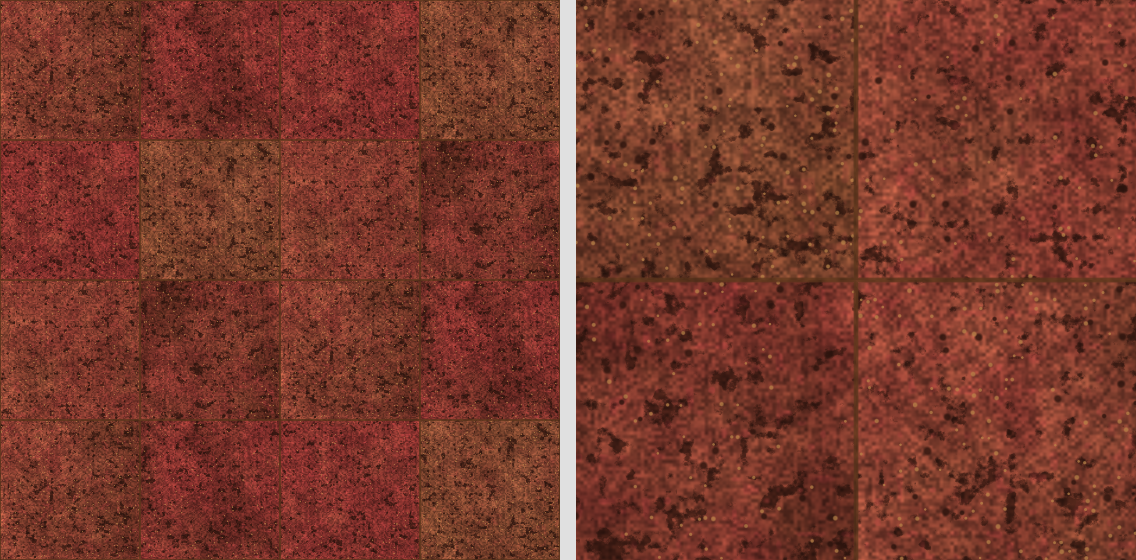
Left: the whole. Right: its middle third, enlarged.
Give the GLSL for this texture, as a three.js fragment shader.

```glsl
varying vec2 vUv;

const float TILES = 4.0;
const float KINDS = 6.0;
const float JOINT_HALF_WIDTH = 0.005;

const vec3 CRIMSON = vec3(0.535, 0.195, 0.18);
const vec3 RUST = vec3(0.515, 0.285, 0.195);
const vec3 SOOT = vec3(0.17, 0.075, 0.05);
const vec3 OLIVE = vec3(0.34, 0.20, 0.10);
const vec3 ROSE = vec3(0.68, 0.23, 0.24);
const vec3 SAND = vec3(0.74, 0.53, 0.29);
const vec3 JOINT = vec3(0.35, 0.205, 0.105);

float hash(vec2 p) {
  return fract(sin(dot(p, vec2(127.1, 311.7))) * 43758.5453);
}

float noise(vec2 p) {
  vec2 i = floor(p);
  vec2 f = fract(p);
  f = f * f * (3.0 - 2.0 * f);
  float low = mix(hash(i), hash(i + vec2(1.0, 0.0)), f.x);
  float high = mix(hash(i + vec2(0.0, 1.0)), hash(i + 1.0), f.x);
  return mix(low, high, f.y);
}

float fbm(vec2 p) {
  float sum = 0.0;
  float amplitude = 0.5;
  for (int i = 0; i < 5; i++) {
    sum += amplitude * noise(p);
    p = p * 2.03 + 11.7;
    amplitude *= 0.5;
  }
  return sum / 0.97;
}

// Round flecks, one candidate per grid cell
float flecks(vec2 p, float density, float radius) {
  vec2 cell = floor(p);
  vec2 jitter = vec2(hash(cell + 3.1), hash(cell + 7.7));
  float size = radius * mix(0.6, 1.2, hash(cell + 19.3));
  float d = length(fract(p) - mix(vec2(0.3), vec2(0.7), jitter));
  float present = step(hash(cell + 31.9), density);
  return present * (1.0 - smoothstep(size * 0.5, size * 1.3, d));
}

// Rust share, soot share and strength of the pale left side
vec3 tileTone(float kind) {
  if (kind < 0.5) return vec3(0.50, 0.34, 0.75);
  if (kind < 1.5) return vec3(0.13, 0.48, 0.00);
  if (kind < 2.5) return vec3(0.02, 0.12, 0.00);
  if (kind < 3.5) return vec3(0.88, 0.32, 0.50);
  if (kind < 4.5) return vec3(0.46, 0.22, 0.55);
  return vec3(0.33, 0.50, 0.15);
}

// Dark wear gathered towards chosen sides of each kind
float edgeWear(vec2 p, float kind) {
  float right = smoothstep(0.5, 1.0, p.x);
  float topLeft = smoothstep(0.9, 0.1, length((p - vec2(0.0, 1.0)) * vec2(0.8, 1.3)));
  float lowRight = smoothstep(0.8, 0.1, length(p - vec2(1.0, 0.0)));
  if (kind < 0.5) return right * 0.6;
  if (kind < 2.5) return lowRight * 0.25;
  if (kind < 3.5) return 0.5 * lowRight + 0.6 * smoothstep(0.15, 0.0, p.x) * p.y;
  if (kind < 4.5) return right * 0.3;
  return 0.6 * topLeft + 0.6 * lowRight;
}

vec3 tileColor(vec2 p, float kind) {
  vec2 seed = vec2(kind * 13.0, kind * 29.0);
  vec3 tone = tileTone(kind);
  float clouds = fbm(p * 3.0 + seed);
  float mottling = fbm(p * 13.0 + seed + 41.0);
  float wear = edgeWear(p, kind);

  // Broad clouds of crimson, rust and pale clay
  float pale = tone.z * smoothstep(0.5, 0.0, p.x) * mix(1.0, 0.5, p.y);
  float rust = tone.x + 0.8 * (clouds - 0.5) + 0.5 * (mottling - 0.5) + 0.4 * pale;
  vec3 color = mix(CRIMSON, RUST, clamp(rust, 0.0, 1.0));
  color *= 1.0 + 0.14 * pale;

  // Soot and olive staining
  float stain = fbm(p * 4.5 + seed + 83.0);
  float soot = tone.y * smoothstep(0.3, 0.75, stain) + wear * mottling;
  color = mix(color, mix(SOOT, OLIVE, tone.x), clamp(soot * 0.75, 0.0, 0.7));
  color *= 0.76 + 0.48 * mottling;

  // Ragged pits and rosy grains
  float pitField = fbm(p * 30.0 + seed + 57.0);
  float pits = smoothstep(0.60, 0.74, pitField + 0.12 * (soot - 0.2));
  color = mix(color, SOOT, pits * 0.75);
  float rosy = smoothstep(0.74, 0.92, noise(p * 38.0 + seed + 23.0));
  color = mix(color, ROSE, rosy * 0.4 * (1.0 - 0.7 * tone.x));

  // Fine sandy grain
  float grain = noise(p * 118.0 + seed) + 0.5 * noise(p * 67.0 + seed + 9.0) - 0.75;
  color *= 1.0 + 0.55 * grain;

  // Scattered dark and sand flecks
  color = mix(color, SOOT, 0.8 * flecks(p * 26.0 + seed, 0.09, 0.24));
  float sandDensity = 0.035 + 0.06 * tone.x + 0.08 * wear;
  color = mix(color, SAND, 0.7 * flecks(p * 52.0 + seed, sandDensity, 0.27));
  return color;
}

void main() {
  vec2 grid = vUv * TILES;
  vec2 cell = min(floor(grid), TILES - 1.0);
  vec2 p = grid - cell;

  // Six tile kinds, shifted by two on each row down
  float kind = mod(cell.x + 2.0 * (TILES - 1.0 - cell.y), KINDS);
  vec3 color = tileColor(p, kind);

  // Thin joints
  vec2 toEdge = min(p, 1.0 - p);
  float edge = min(toEdge.x, toEdge.y);
  float joint = 1.0 - smoothstep(JOINT_HALF_WIDTH * 0.5, JOINT_HALF_WIDTH * 1.6, edge);
  color = mix(color, JOINT * (0.85 + 0.3 * noise(grid * 60.0)), joint * 0.85);

  gl_FragColor = vec4(color, 1.0);
}
```
